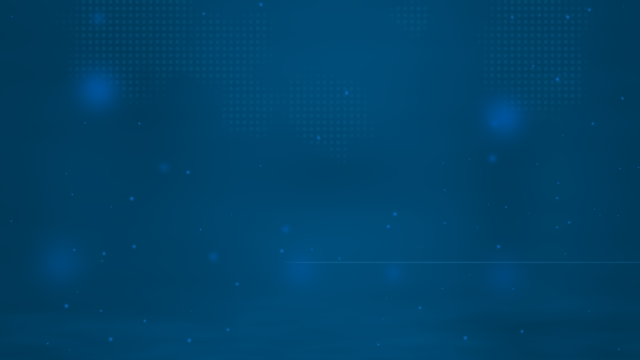
Give the GLSL for this background, as a WebGL 2 fragment shader.

```glsl
#version 300 es
precision highp float;
// Deep blue backdrop: soft light and dark pools, streaked floor haze,
// halftone dot patches along the top, blurred glows, scattered sparks
// and one thin horizon line. Units: canvas height = 1.
uniform vec2 u_resolution;
out vec4 outColor;

const vec3 DARK_BLUE = vec3(0.0, 0.203, 0.315);
const vec3 LIGHT_BLUE = vec3(0.0, 0.325, 0.515);
const vec3 GLOW_BLUE = vec3(0.0, 0.37, 0.72);
const vec3 DOT_BLUE = vec3(0.03, 0.38, 0.55);
const vec3 SPARK_BLUE = vec3(0.06, 0.46, 0.86);
const vec3 LINE_BLUE = vec3(0.12, 0.43, 0.62);
const float ASPECT = 16.0 / 9.0;
const float DOT_PITCH = 0.0186;
const float DOT_RADIUS = 0.0054;
const float DOT_STRENGTH = 0.3;
const float LINE_HEIGHT = 0.271;

// Glows: centre x, centre y, radius, strength
const int GLOW_COUNT = 12;
const vec4 GLOWS[GLOW_COUNT] = vec4[](
  vec4(0.273, 0.752, 0.054, 0.68), vec4(1.400, 0.674, 0.054, 0.66),
  vec4(0.169, 0.271, 0.060, 0.30), vec4(1.400, 0.236, 0.054, 0.28),
  vec4(0.835, 0.250, 0.047, 0.36), vec4(1.093, 0.243, 0.025, 0.34),
  vec4(0.273, 0.949, 0.018, 0.34), vec4(1.373, 0.657, 0.011, 0.40),
  vec4(1.368, 0.560, 0.011, 0.50), vec4(0.794, 0.363, 0.010, 0.52),
  vec4(0.593, 0.287, 0.012, 0.46), vec4(0.456, 0.535, 0.013, 0.32));

// Halftone patches: centre x, centre y, half width, half height
const int PATCH_COUNT = 6;
const vec4 PATCHES[PATCH_COUNT] = vec4[](
  vec4(0.37, 0.92, 0.20, 0.20), vec4(0.63, 0.86, 0.15, 0.11),
  vec4(0.69, 0.72, 0.09, 0.10), vec4(0.91, 0.69, 0.12, 0.13),
  vec4(1.14, 0.95, 0.06, 0.05), vec4(1.49, 0.87, 0.16, 0.22));

vec2 hash2(vec2 p) {
  vec3 q = fract(p.xyx * vec3(0.1031, 0.1030, 0.0973));
  q += dot(q, q.yzx + 33.33);
  return fract((q.xx + q.yz) * q.zy);
}

float gradientNoise(vec2 p) {
  vec2 cell = floor(p), f = fract(p);
  vec2 u = f * f * f * (f * (f * 6.0 - 15.0) + 10.0);
  vec2 x = vec2(1.0, 0.0);
  float a = dot(hash2(cell) * 2.0 - 1.0, f);
  float b = dot(hash2(cell + x) * 2.0 - 1.0, f - x);
  float c = dot(hash2(cell + x.yx) * 2.0 - 1.0, f - x.yx);
  float d = dot(hash2(cell + 1.0) * 2.0 - 1.0, f - 1.0);
  return mix(mix(a, b, u.x), mix(c, d, u.x), u.y);
}

// Gaussian pool of light with separate width and height
float pool(vec2 p, vec2 centre, vec2 size) {
  vec2 d = (p - centre) / size;
  return exp(-dot(d, d));
}

float backgroundLight(vec2 p) {
  float light = 0.12 + 0.60 * pool(p, vec2(0.94, 0.6), vec2(0.55, 1.5));
  light += 0.16 * pool(p, vec2(0.98, 0.34), vec2(0.38, 0.14));
  light += 0.10 * pool(p, vec2(0.95, 0.82), vec2(0.36, 0.16));
  light -= 0.24 * pool(p, vec2(0.94, 0.50), vec2(0.24, 0.11));
  light -= 0.16 * pool(p, vec2(1.40, 0.45), vec2(0.10, 0.24));
  light -= 0.10 * pool(p, vec2(0.42, 0.72), vec2(0.12, 0.20));
  light += 0.15 * pool(p, vec2(1.57, 0.45), vec2(0.13, 0.50));
  light += 0.14 * pool(p, vec2(0.22, 0.40), vec2(0.15, 0.30));
  light += 0.16 * pool(p, vec2(0.45, 0.03), vec2(0.60, 0.09));
  // Long horizontal streaks, strongest on the floor
  float floorArea = 1.0 - smoothstep(0.05, 0.26, p.y);
  light += (0.06 + 0.22 * floorArea) * gradientNoise(p * vec2(3.0, 16.0));
  light += 0.12 * floorArea * gradientNoise(p * vec2(8.0, 45.0) + 21.0);
  // Faint raised panel on the floor
  float panel = smoothstep(0.64, 0.67, p.x) * (1.0 - smoothstep(0.9, 1.4, p.x));
  light += 0.06 * panel * smoothstep(0.02, 0.12, p.y) * (1.0 - smoothstep(0.15, 0.19, p.y));
  return light + 0.06 * gradientNoise(p * 4.0 + 7.0);
}

float halftone(vec2 p, float pixel) {
  vec2 centre = (floor(p / DOT_PITCH) + 0.5) * DOT_PITCH;
  float cover = 0.0;
  for (int i = 0; i < PATCH_COUNT; i++) {
    float reach = length((centre - PATCHES[i].xy) / PATCHES[i].zw);
    reach += 0.6 * gradientNoise(centre * 13.0);
    cover = max(cover, 1.0 - smoothstep(0.6, 1.1, reach));
  }
  float edge = max(pixel, 0.002);
  return cover * (1.0 - smoothstep(DOT_RADIUS - edge, DOT_RADIUS + edge, distance(p, centre)));
}

// One jittered spark per grid cell, kept clear of the cell border
float sparks(vec2 p, float cellSize, float seed, float pixel) {
  vec2 cell = floor(p / cellSize);
  vec2 centre = (cell + 0.2 + 0.6 * hash2(cell + seed)) * cellSize;
  vec2 trait = hash2(cell + seed + 51.0);
  float density = mix(0.30, 0.06, smoothstep(0.35, 0.7, centre.y));
  density += 0.20 * smoothstep(1.3, 1.5, centre.x);
  float radius = max(mix(0.0018, 0.0048, trait.y * trait.y), pixel * 0.7);
  return step(trait.x, density) * (0.3 + 0.4 * trait.y) * pool(p, centre, vec2(radius));
}

void main() {
  float pixel = 1.0 / u_resolution.y;
  vec2 p = gl_FragCoord.xy / u_resolution * vec2(ASPECT, 1.0);
  vec3 color = mix(DARK_BLUE, LIGHT_BLUE, clamp(backgroundLight(p), 0.0, 1.0));
  color = mix(color, DOT_BLUE, DOT_STRENGTH * halftone(p, pixel));
  for (int i = 0; i < GLOW_COUNT; i++)
    color = mix(color, GLOW_BLUE, GLOWS[i].w * pool(p, GLOWS[i].xy, GLOWS[i].zz));
  // Horizon line, bent upward at its left end
  float lineY = LINE_HEIGHT + 0.3 * max(0.80 - p.x, 0.0);
  float line = 1.0 - smoothstep(0.0008, 0.0008 + pixel, abs(p.y - lineY));
  line *= smoothstep(0.76, 0.86, p.x) * mix(1.0, 0.6, smoothstep(1.2, ASPECT, p.x));
  color = mix(color, LINE_BLUE, 0.4 * line);
  for (int i = 0; i < 2; i++)
    color = mix(color, SPARK_BLUE, sparks(p, 0.085 + 0.03 * float(i), 17.0 * float(i) + 3.0, pixel));
  outColor = vec4(color, 1.0);
}
```
